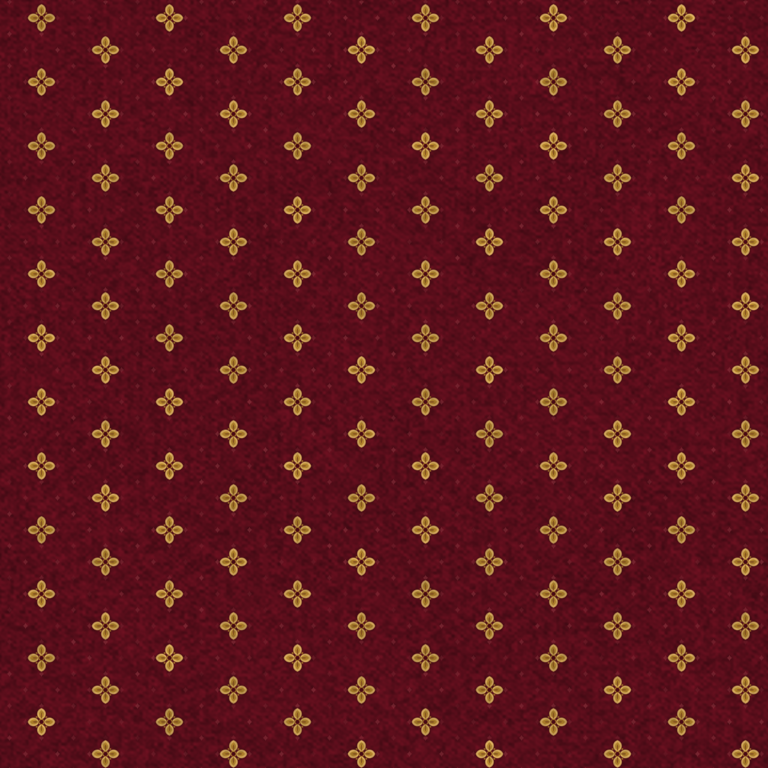
Give the GLSL for this pattern, as a three.js fragment shader.

```glsl
// Woven burgundy carpet with small four-petalled gold flowers, staggered
// in 6 by 12 repeats (two flowers each), over a faint lattice of rose flecks.
// Distance functions draw the flowers; wrapping value noise gives the pile.
varying vec2 vUv;

const vec2 FLOWER_COUNT = vec2(6.0, 12.0);
const vec2 FLOWER_ORIGIN = vec2(0.324, 0.72);
const float FLOWER_RADIUS = 0.0174;
const vec2 FLECK_COUNT = vec2(24.0);
const vec2 FLECK_ORIGIN = vec2(0.797, 0.44);

const vec3 BURGUNDY = vec3(0.345, 0.052, 0.102);
const vec3 SHADOW = vec3(0.25, 0.025, 0.06);
const vec3 ROSE = vec3(0.53, 0.19, 0.23);
const vec3 PALE_GOLD = vec3(0.79, 0.63, 0.34);
const vec3 DEEP_GOLD = vec3(0.65, 0.48, 0.16);
const vec3 BROWN = vec3(0.45, 0.24, 0.11);

float hash(vec2 p) {
  return fract(sin(dot(p, vec2(127.1, 311.7))) * 43758.5453);
}

// Value noise that wraps after a whole number of cells
float tileNoise(vec2 uv, vec2 cells) {
  vec2 p = uv * cells;
  vec2 i = floor(p);
  vec2 f = smoothstep(0.0, 1.0, fract(p));
  vec2 lo = mod(i, cells);
  vec2 hi = mod(i + 1.0, cells);
  float bottom = mix(hash(lo), hash(vec2(hi.x, lo.y)), f.x);
  float top = mix(hash(vec2(lo.x, hi.y)), hash(hi), f.x);
  return mix(bottom, top, f.y);
}

// Nearest site of a staggered lattice: offset in canvas units, wrapped id
vec4 nearestSite(vec2 uv, vec2 count, vec2 origin) {
  vec2 p = uv * count - origin;
  vec2 siteA = floor(p + 0.5);
  vec2 siteB = floor(p) + 0.5;
  vec2 a = (p - siteA) / count;
  vec2 b = (p - siteB) / count;
  return dot(a, a) < dot(b, b)
    ? vec4(a, mod(siteA, count)) : vec4(b, mod(siteB, count));
}

// Pointed leaf along x, with the given half length and half width
float leafDistance(vec2 p, float halfLength, float halfWidth) {
  float shift = (halfLength * halfLength - halfWidth * halfWidth) / (2.0 * halfWidth);
  return length(vec2(p.x, abs(p.y) + shift)) - shift - halfWidth;
}

float fill(float d, float softness) {
  return 1.0 - smoothstep(-softness, softness, d);
}

vec3 carpet(vec2 uv) {
  float pile = tileNoise(uv, vec2(256.0)) - 0.5;
  float tuft = tileNoise(uv + 0.37, vec2(150.0, 192.0)) - 0.5;
  float mottle = tileNoise(uv, vec2(12.0)) - 0.5;
  float weave = sin(6.2831853 * dot(uv, vec2(96.0, 128.0)));
  float shade = 1.0 + 0.30 * pile + 0.22 * tuft + 0.06 * mottle + 0.03 * weave;
  return BURGUNDY * shade;
}

vec3 addFlecks(vec3 color, vec2 uv) {
  vec4 site = nearestSite(uv, FLECK_COUNT, FLECK_ORIGIN);
  vec2 p = abs(site.xy);
  float diamond = fill(p.x + p.y - 0.0031, 0.0014);
  float strength = mix(0.15, 0.65, hash(site.zw + 7.3));
  return mix(color, ROSE, diamond * strength);
}

vec3 addFlowers(vec3 color, vec2 uv) {
  vec4 site = nearestSite(uv, FLOWER_COUNT, FLOWER_ORIGIN);
  vec2 p = site.xy / FLOWER_RADIUS;
  vec2 q = abs(p);
  vec2 arm = vec2(max(q.x, q.y), min(q.x, q.y));
  float radius = length(p);
  float grain = tileNoise(uv, vec2(320.0)) - 0.5;
  float wear = 1.0 + 0.10 * (hash(site.zw + 2.1) - 0.5) + 0.16 * grain;

  // Dark edge around the petals
  float petal = leafDistance(arm - vec2(0.60, 0.0), 0.42, 0.32);
  color = mix(color, SHADOW, 0.55 * fill(petal - 0.10, 0.10));

  // Pale rim, deep inner leaf and brown vein
  color = mix(color, PALE_GOLD * wear, fill(petal, 0.07));
  float inner = leafDistance(arm - vec2(0.57, 0.0), 0.29, 0.18);
  color = mix(color, DEEP_GOLD * wear, fill(inner, 0.06));
  float vein = leafDistance(arm - vec2(0.48, 0.0), 0.20, 0.06);
  color = mix(color, BROWN, 0.65 * fill(vein, 0.05));

  // Stamens between petals and a ringed heart
  float stamen = length(q - vec2(0.36)) - 0.07;
  color = mix(color, DEEP_GOLD * wear, 0.75 * fill(stamen, 0.07));
  float ring = abs(radius - 0.19) - 0.04;
  color = mix(color, DEEP_GOLD * wear, 0.8 * fill(ring, 0.06));
  return mix(color, SHADOW, 0.7 * fill(radius - 0.10, 0.06));
}

void main() {
  vec3 color = carpet(vUv);
  color = addFlecks(color, vUv);
  color = addFlowers(color, vUv);
  gl_FragColor = vec4(color, 1.0);
}
```
